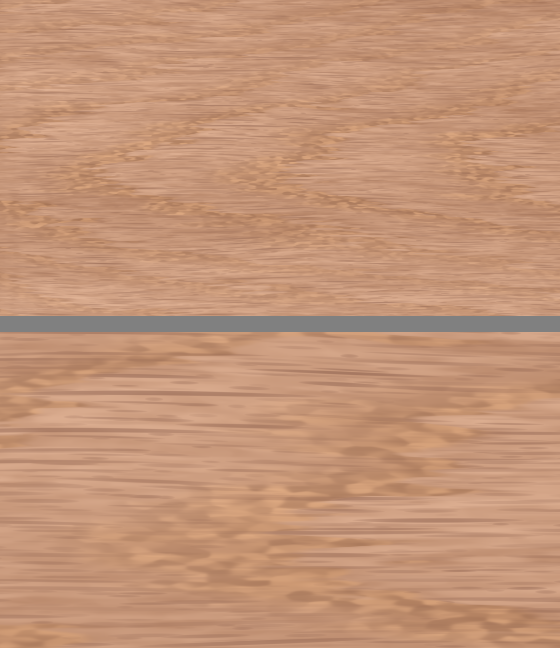
Top, the full canvas; bottom, a detail of the centre.
This texture is drawn by a WebGL 1 fragment shader. Its source:

```glsl
precision highp float;
// Pale oak board with horizontal grain: soft cellular tones form the fibres,
// parabolic growth rings form pointed arches with ragged golden edges,
// and scattered tapered dashes form the dark open pores.

uniform vec2 u_resolution;

#define BROWN vec3(0.685, 0.490, 0.375)
#define PALE vec3(0.865, 0.685, 0.570)
#define GOLD vec3(0.745, 0.540, 0.385)
#define PORE vec3(0.570, 0.395, 0.320)
#define ARCH_AXIS 0.47
#define ARCH_CURVE 22.0
#define RING_PERIOD 0.58
#define RING_START 0.98
#define RAGGEDNESS 0.42
#define FIBRE_CONTRAST 0.45
#define PORE_STRENGTH 0.62

vec3 hash3(vec2 cell, float seed) {
  vec3 v = fract(vec3(cell.xyx) * vec3(0.1031, 0.1030, 0.0973) + seed * 0.137);
  v += dot(v, v.yxz + 33.33);
  return fract((v.xxy + v.yzz) * v.zyx);
}

// Smooth cellular noise: random tones blended by distance to their points.
float cellTone(vec2 q, float seed) {
  vec2 base = floor(q);
  float tone = 0.0;
  float total = 0.0;
  for (int j = -1; j <= 1; j++) {
    for (int i = -1; i <= 1; i++) {
      vec2 cell = base + vec2(float(i), float(j));
      vec3 h = hash3(cell, seed);
      vec2 d = q - cell - h.xy;
      float weight = exp(-5.0 * dot(d, d));
      tone += weight * h.z;
      total += weight;
    }
  }
  return tone / max(total, 0.0001);
}

// One tapered, slightly tilted dash per cell, with random length and depth.
float pores(vec2 p, vec2 size, float halfWidth, float seed) {
  vec2 q = p / size;
  vec2 base = floor(q);
  float blur = 0.75 / u_resolution.y;
  float depth = 0.0;
  for (int j = -1; j <= 1; j++) {
    for (int i = -1; i <= 1; i++) {
      vec2 cell = base + vec2(float(i), float(j));
      vec3 h = hash3(cell, seed);
      vec3 k = hash3(cell, seed + 3.7);
      vec2 d = (q - cell - h.xy) * size;
      float along = d.x / (size.x * mix(0.2, 0.9, k.x * k.x));
      float taper = sqrt(max(1.0 - along * along, 0.0));
      float across = abs(d.y + d.x * (k.y - 0.5) * 0.025);
      float width = halfWidth * mix(0.6, 1.3, k.z) * taper;
      float cover = 1.0 - smoothstep(width - blur, width + blur, across);
      depth = max(depth, cover * taper * mix(0.15, 1.0, h.z));
    }
  }
  return depth;
}

void main() {
  vec2 p = gl_FragCoord.xy / u_resolution.y;

  // Gentle waviness of the grain.
  vec2 g = p;
  g.y += 0.007 * sin(p.x * 3.1 + p.y * 5.0) + 0.003 * sin(p.x * 7.3 - p.y * 11.0);

  // Tones from broad bands down to single fibres.
  float broad = cellTone(g * vec2(1.1, 13.0), 1.0);
  float streak = cellTone(g * vec2(5.0, 60.0), 2.0);
  float fibre = cellTone(g * vec2(13.0, 170.0), 3.0);
  float speck = cellTone(g * vec2(48.0, 180.0), 4.0);

  // Growth rings: arches that open to the right, edges frayed along the grain.
  float dy = g.y - ARCH_AXIS + 0.025 * sin(p.x * 2.3 + 0.6);
  float ring = p.x - ARCH_CURVE * dy * dy / (1.0 + 2.5 * abs(dy));
  ring += 0.07 * sin(g.y * 31.0 + p.x * 2.0);
  ring += RAGGEDNESS * (0.5 * streak + 0.3 * fibre + 0.2 * broad - 0.5);
  float phase = fract((ring - RING_START) / RING_PERIOD);
  float flank = smoothstep(0.08, 0.35, abs(dy));
  float late = smoothstep(0.5, 0.88, phase) * (1.0 - smoothstep(0.93, 1.0, phase));
  late *= mix(1.0, 0.55, flank);
  float early = smoothstep(0.0, 0.08, phase) * (1.0 - smoothstep(0.1, 0.55, phase));

  // Base wood.
  float tone = 0.56 + 0.38 * (broad - 0.5) + 0.26 * (streak - 0.5);
  tone += FIBRE_CONTRAST * (fibre - 0.5) + 0.12 * (speck - 0.5);
  tone += 0.11 * early * (1.0 - 0.6 * flank);
  tone += 0.04 * sin(p.y * 9.0 + 1.3) - 0.05 * (p.x - 0.89);
  vec3 colour = mix(BROWN, PALE, clamp(tone, -0.2, 1.1));

  // Golden late wood with short flecks.
  colour = mix(colour, GOLD, 0.55 * late);
  colour += vec3(0.17, 0.15, 0.11) * (speck - 0.5) * late;

  // Open pores, sparser in the golden wood.
  float dark = pores(g, vec2(0.21, 0.017), 0.0019, 5.0);
  dark = max(dark, 0.8 * pores(g, vec2(0.11, 0.012), 0.0015, 6.0));
  dark = max(dark, 0.6 * pores(g, vec2(0.05, 0.010), 0.0014, 7.0));
  dark *= mix(1.0, 0.5, late) * mix(0.65, 1.1, streak);
  colour = mix(colour, PORE, PORE_STRENGTH * dark);

  gl_FragColor = vec4(clamp(colour, 0.0, 1.0), 1.0);
}
```
